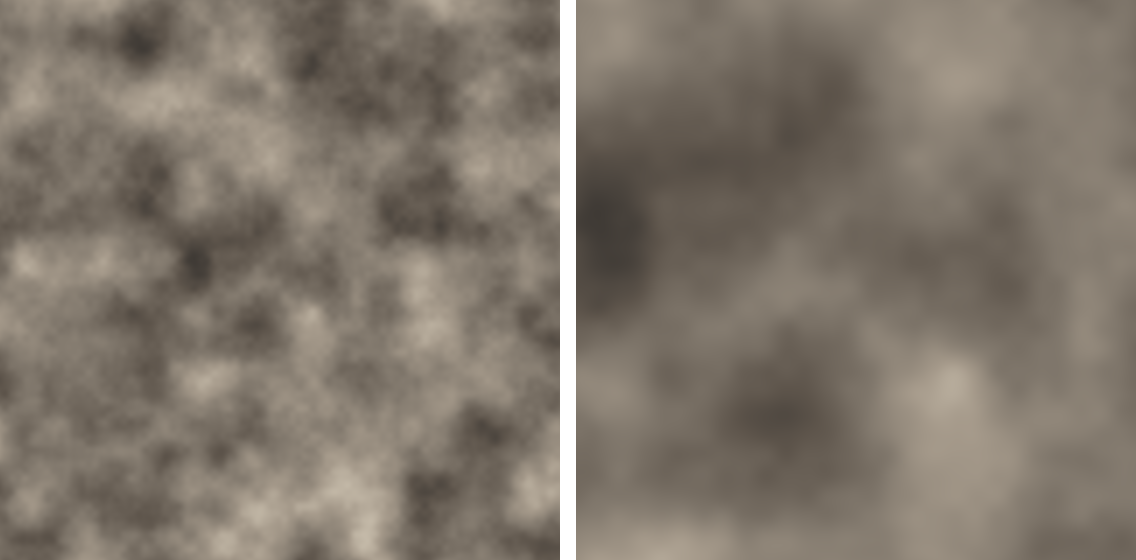
Left: the whole. Right: its middle third, enlarged.
Reproduce this texture procedurally as a three.js fragment shader.

```glsl
// Soft, blurry mottling in warm greys, like weathered stone out of focus.
// Octaves of smooth value noise give one tone per point; a five-stop ramp
// from charcoal through taupe to pale sand turns that tone into colour.

#define BLOTCHES 10.0   // largest noise cells across the canvas
#define OCTAVES 4
#define GAIN 0.45       // strength of each finer octave
#define CONTRAST 1.02
#define CHARCOAL vec3(0.215, 0.200, 0.185)
#define UMBER vec3(0.365, 0.330, 0.293)
#define TAUPE vec3(0.505, 0.470, 0.425)
#define BEIGE vec3(0.650, 0.605, 0.545)
#define SAND vec3(0.810, 0.770, 0.700)

varying vec2 vUv;

float hash(vec2 cell) {
  vec3 p = fract(cell.xyx * vec3(0.1031, 0.1030, 0.0973));
  p += dot(p, p.yzx + 33.33);
  return fract((p.x + p.y) * p.z);
}

// Random lattice values joined by smooth curves
float valueNoise(vec2 p) {
  vec2 cell = floor(p);
  vec2 f = fract(p);
  vec2 blend = f * f * (3.0 - 2.0 * f);
  float bottom = mix(hash(cell), hash(cell + vec2(1.0, 0.0)), blend.x);
  float top = mix(hash(cell + vec2(0.0, 1.0)), hash(cell + 1.0), blend.x);
  return mix(bottom, top, blend.y);
}

// Layered noise, normalised to 0..1
float mottling(vec2 p) {
  float sum = 0.0;
  float total = 0.0;
  float amplitude = 1.0;
  for (int i = 0; i < OCTAVES; i++) {
    sum += amplitude * valueNoise(p);
    total += amplitude;
    amplitude *= GAIN;
    p = p * 2.0 + vec2(17.3, 9.7);
  }
  return sum / total;
}

// Evenly spaced linear stops, dark to light
vec3 stoneRamp(float tone) {
  float t = clamp((tone - 0.05) / 0.9, 0.0, 1.0) * 4.0;
  vec3 color = mix(CHARCOAL, UMBER, clamp(t, 0.0, 1.0));
  color = mix(color, TAUPE, clamp(t - 1.0, 0.0, 1.0));
  color = mix(color, BEIGE, clamp(t - 2.0, 0.0, 1.0));
  return mix(color, SAND, clamp(t - 3.0, 0.0, 1.0));
}

void main() {
  float tone = mottling(vUv * BLOTCHES + vec2(23.4, 41.8));
  tone = 0.5 + (tone - 0.5) * CONTRAST;
  gl_FragColor = vec4(stoneRamp(tone), 1.0);
}
```
